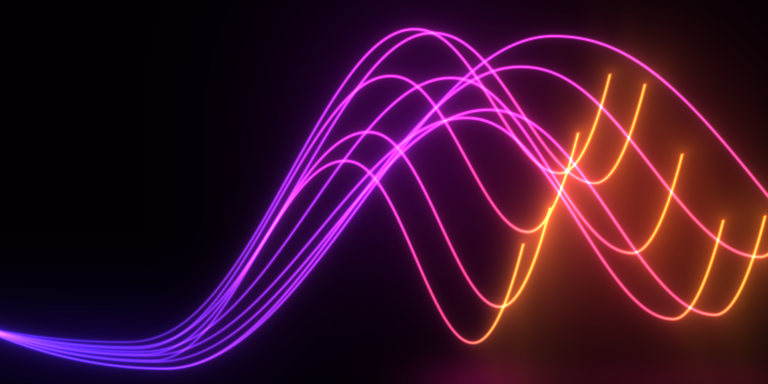
Reproduce this background procedurally as a Shadertoy shader.

```glsl
// Neon strands sweep out of a dark lower left, crest, dip and flick up into amber tips.
// Each strand is a height curve eased through a low point, a crest and a dip;
// its approximate distance drives a thin core and two glows over soft colour pools.

#define STRANDS 10
#define CORE_WIDTH 0.0038
#define NEAR_GLOW 0.012
#define WIDE_GLOW 0.060
#define TIP_RISE vec2(0.130, 0.255)
#define VIOLET vec3(0.30, 0.12, 0.85)
#define PURPLE vec3(0.58, 0.12, 0.88)
#define MAGENTA vec3(0.88, 0.17, 0.82)
#define PINK vec3(1.00, 0.20, 0.46)
#define AMBER vec3(1.00, 0.54, 0.13)

// Crest position (xy) and dip position (zw) of each strand, in canvas heights.
const vec4 SHAPE[STRANDS] = vec4[STRANDS](
    vec4(0.898, 0.581, 1.232, 0.107), vec4(0.958, 0.656, 1.302, 0.201),
    vec4(1.016, 0.802, 1.375, 0.396), vec4(1.078, 0.924, 1.458, 0.549),
    vec4(1.125, 0.914, 1.549, 0.523), vec4(1.172, 0.797, 1.646, 0.341),
    vec4(1.211, 0.693, 1.753, 0.169), vec4(1.271, 0.714, 1.862, 0.180),
    vec4(1.354, 0.826, 1.979, 0.331), vec4(1.440, 0.906, 2.420, 0.167));

// Cosine ease from 0 to 1, with a power that delays its middle.
float ease(float t, float delay) {
    return 0.5 - 0.5 * cos(3.14159 * pow(clamp(t, 0.0, 1.0), delay));
}

float strandHeight(float x, vec4 shape) {
    vec2 crest = shape.xy, dip = shape.zw;
    float spread = min(abs(crest.x - 1.078) / 0.26, 1.0);
    vec2 low = mix(vec2(0.325, 0.109), vec2(0.430, 0.040), spread);
    if (x < low.x) {
        float t = 1.0 - x / low.x;
        float start = mix(0.138, 0.124, spread);
        return low.y + (start - low.y) * t * t;
    }
    if (x < crest.x) {
        float t = (x - low.x) / (crest.x - low.x);
        return mix(low.y, crest.y, ease(t, mix(1.15, 1.02, spread)));
    }
    if (x < dip.x) {
        return mix(crest.y, dip.y, ease((x - crest.x) / (dip.x - crest.x), 1.1));
    }
    // The tip is a parabola that continues along its end tangent.
    float t = (x - dip.x) / TIP_RISE.x;
    return dip.y + TIP_RISE.y * (t < 1.0 ? t * t : 2.0 * t - 1.0);
}

float strandDistance(vec2 p, vec4 shape) {
    const float h = 0.002;
    float slope = (strandHeight(p.x + h, shape) - strandHeight(p.x - h, shape)) / (2.0 * h);
    float across = (p.y - strandHeight(p.x, shape)) * inversesqrt(1.0 + slope * slope);
    float pastTip = max(p.y - shape.w - TIP_RISE.y, 0.0);
    pastTip *= clamp((p.x - shape.z) / TIP_RISE.x, 0.0, 1.0);
    return length(vec2(across, pastTip));
}

vec3 strandColor(float x, vec4 shape, float amber) {
    float descent = (x - shape.x) / (shape.z - shape.x);
    vec3 color = mix(VIOLET, PURPLE, smoothstep(0.2, 0.8, x));
    color = mix(color, MAGENTA, smoothstep(shape.x - 0.35, shape.x, x));
    color = mix(color, PINK, smoothstep(0.1, 0.75, descent));
    return mix(color, AMBER, amber);
}

// Soft elliptical pool of light.
float pool(vec2 p, vec2 center, vec2 radius) {
    vec2 q = (p - center) / radius;
    return exp(-dot(q, q));
}

void mainImage(out vec4 fragColor, in vec2 fragCoord) {
    vec2 p = fragCoord / iResolution.y;

    // Dark backdrop and ambient light
    vec3 color = vec3(0.012, 0.0, 0.018);
    color += vec3(0.13, 0.0, 0.17) * pool(p, vec2(1.08, 0.66), vec2(0.34, 0.40));
    color += vec3(0.19, 0.015, 0.05) * pool(p, vec2(1.62, 0.48), vec2(0.38, 0.42));
    color += vec3(0.12, 0.05, 0.0) * pool(p, vec2(1.75, 0.42), vec2(0.30, 0.30));
    color += vec3(0.03, 0.0, 0.12) * pool(p, vec2(0.25, 0.10), vec2(0.40, 0.14));

    // Faint light on the floor
    color += vec3(0.22, 0.02, 0.12) * pool(p, vec2(1.24, 0.0), vec2(0.16, 0.07));
    color += vec3(0.12, 0.01, 0.05) * pool(p, vec2(1.80, 0.0), vec2(0.40, 0.06));

    // Glowing strands
    float coreWidth = max(CORE_WIDTH, 0.8 / iResolution.y);
    float power = mix(0.42, 0.88, smoothstep(0.3, 1.05, p.x));
    for (int i = 0; i < STRANDS; i++) {
        vec4 shape = SHAPE[i];
        float d = strandDistance(p, shape);
        float amber = smoothstep(-0.6, 0.6, (p.x - shape.z) / TIP_RISE.x);
        float core = exp(-d * d / (coreWidth * coreWidth));
        float glow = 0.24 * exp(-d / NEAR_GLOW);
        glow += mix(0.045, 0.30, amber) * exp(-d / WIDE_GLOW);
        vec3 light = strandColor(p.x, shape, amber);
        color += power * (light * (core + glow) + 0.12 * core * core);
    }

    fragColor = vec4(clamp(color, 0.0, 1.0), 1.0);
}
```
